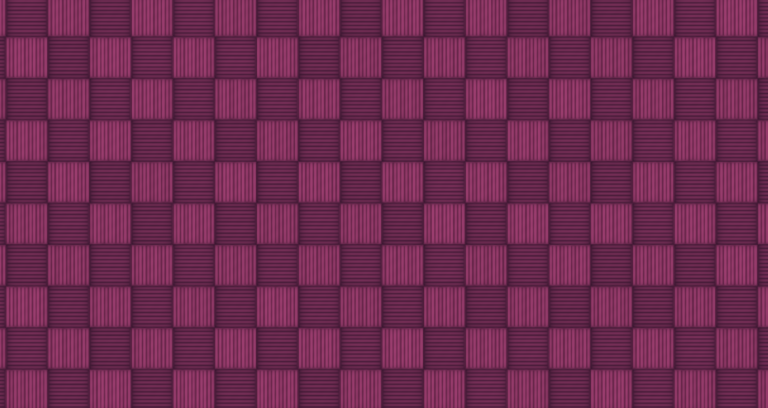
Write a Shadertoy shader that draws this pattern.

```glsl
const float PI = 3.14159265;
const vec2 CELLS = vec2(18.39, 9.82);   // cells across and down
const vec2 OFFSET = vec2(0.14, 0.886);  // first full cell from the top left
const float RIBS = 11.0;

const vec3 LIGHT_GROOVE = vec3(0.42, 0.155, 0.30);
const vec3 LIGHT_RIDGE = vec3(0.595, 0.235, 0.425);
const vec3 DARK_GROOVE = vec3(0.305, 0.12, 0.24);
const vec3 DARK_RIDGE = vec3(0.455, 0.18, 0.335);
const vec3 SHADOW = vec3(0.19, 0.075, 0.165);

float hash(vec2 p) {
    return fract(sin(dot(p, vec2(127.1, 311.7))) * 4375.85);
}

// Square wave of period two with smoothed edges
float squareWave(float x, float pixel) {
    return clamp(sin(PI * x) / (PI * pixel), -1.0, 1.0);
}

// Darkness close to either end of a unit interval
float endShade(float x, float width) {
    return exp(-x / width) + exp((x - 1.0) / width);
}

// Uneven fibres from layered sines
float fibres(float across, float along, float seed) {
    float wobble = 0.12 * sin(along * 5.0 + seed * 6.0);
    float phase = 2.0 * PI * across;
    return 0.5 * sin(phase * 3.0 + seed * 9.0)
         + 0.35 * sin(phase * 7.0 + seed * 17.0 + wobble)
         + 0.15 * sin(along * 19.0 + phase * 2.0);
}

// Ridge height of the ribs, flattened where the strand ends
float ribs(float across, float along, float seed, float unevenness) {
    float ridge = 0.5 - 0.5 * cos(2.0 * PI * RIBS * across);
    float ends = smoothstep(0.0, 0.07, min(along, 1.0 - along));
    ridge = mix(0.5, pow(ridge, 0.7), ends);
    return clamp(ridge + unevenness * fibres(across, along, seed), 0.0, 1.0);
}

vec3 strand(float across, float along, float seed, float unevenness,
            vec3 groove, vec3 ridge) {
    float height = ribs(across, along, seed, unevenness);
    return mix(groove, ridge, height) * (0.98 + 0.04 * seed);
}

void mainImage(out vec4 fragColor, in vec2 fragCoord) {
    vec2 uv = fragCoord / iResolution.xy;
    vec2 grid = vec2(uv.x, 1.0 - uv.y) * CELLS - OFFSET;
    vec2 pixel = CELLS / iResolution.xy;
    vec2 local = fract(grid);
    float seed = hash(floor(grid) + 40.0);

    // Raised upright strands
    vec3 upright = strand(local.x, local.y, seed, 0.28, LIGHT_GROOVE, LIGHT_RIDGE);
    float uprightShade = 0.45 * endShade(local.y, 0.045) + 0.15 * endShade(local.x, 0.04);
    upright = mix(upright, SHADOW, min(uprightShade, 0.8));

    // Sunken level strands, shaded by their neighbours
    vec3 level = strand(local.y, local.x, seed, 0.13, DARK_GROOVE, DARK_RIDGE);
    float levelShade = 0.55 * endShade(local.x, 0.075) + 0.4 * endShade(local.y, 0.05)
                     + 0.2 * exp(-local.x / 0.1);
    level = mix(level, SHADOW, min(levelShade, 0.85));

    // Checkered over and under
    float over = 0.5 + 0.5 * squareWave(grid.x, pixel.x) * squareWave(grid.y, pixel.y);
    fragColor = vec4(mix(level, upright, over), 1.0);
}
```
